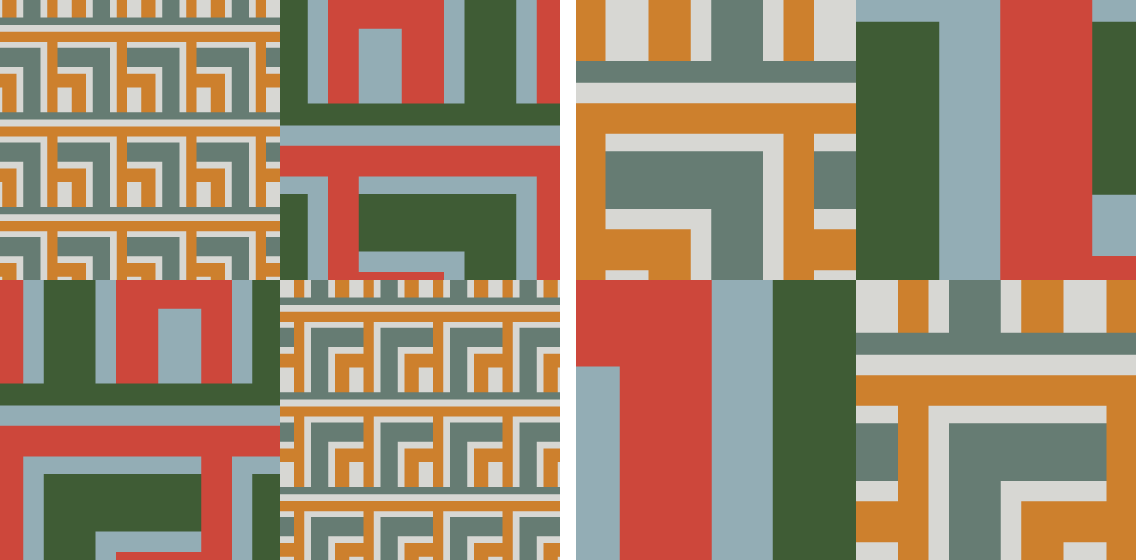
Left, the full canvas; right, a detail of the centre.
This pattern is drawn by a Shadertoy shader. Its source:

```glsl
// Four-panel check of a stepped geometric tile: horizontal rails, a post and nested
// corner bands. Two panels are fine-scaled, two are three times larger; the lower
// half mirrors the upper. Edges are smoothed by averaging a grid of subsamples.

const float PANEL = 384.0;               // panel side in tile units, at coarse scale
const vec2 TILE = vec2(286.0, 389.5);    // repeat size in tile units
const float FINE_SCALE = 3.0;
const vec2 COARSE_START = vec2(66.0, 142.0);
const vec2 FINE_START = vec2(194.4, 72.5);
const int SAMPLES = 4;

struct Palette { vec3 line; vec3 ground; vec3 accent; };

// True on the band that turns the corner outside the given wall and lintel.
bool outsideCorner(vec2 t, float wall, float lintel) {
    return t.x > wall || t.y < lintel;
}

// Colour of one tile; t runs rightwards and downwards from its top left.
vec3 tileColor(vec2 t, Palette pal) {
    // Rails
    if (t.y < 30.0) return pal.ground;
    if (t.y < 58.0) return pal.line;
    if (t.y < 100.0) return pal.accent;

    // Post
    if (t.x < 42.0) return pal.accent;

    // Nested corner bands, from the outside in
    if (outsideCorner(t, 258.0, 124.0)) return pal.line;
    if (outsideCorner(t, 187.0, 203.0)) return pal.ground;
    if (outsideCorner(t, 159.0, 231.0)) return pal.line;
    if (outsideCorner(t, 101.0, 287.0)) return pal.accent;
    return pal.line;
}

// Fills a panel with repeats; local spans 0 to 1.
vec3 panelColor(vec2 local, float scale, vec2 start, Palette pal) {
    vec2 t = mod(local * PANEL * scale - start, TILE);
    return tileColor(t, pal);
}

// Whole layout; p spans 0 to 1 with y downwards.
vec3 layoutColor(vec2 p) {
    Palette fine = Palette(vec3(0.845, 0.842, 0.828),
                           vec3(0.400, 0.488, 0.450),
                           vec3(0.803, 0.500, 0.175));
    Palette coarse = Palette(vec3(0.578, 0.678, 0.710),
                             vec3(0.247, 0.360, 0.208),
                             vec3(0.803, 0.278, 0.232));
    if (p.y > 0.5) p.x = 1.0 - p.x;
    vec2 local = fract(p * 2.0);
    if (p.x < 0.5) return panelColor(local, FINE_SCALE, FINE_START, fine);
    return panelColor(local, 1.0, COARSE_START, coarse);
}

void mainImage(out vec4 fragColor, in vec2 fragCoord) {
    vec3 sum = vec3(0.0);
    for (int j = 0; j < SAMPLES; j++) {
        for (int i = 0; i < SAMPLES; i++) {
            vec2 jitter = (vec2(i, j) + 0.5) / float(SAMPLES) - 0.5;
            vec2 p = (fragCoord + jitter) / iResolution.xy;
            sum += layoutColor(vec2(p.x, 1.0 - p.y));
        }
    }
    fragColor = vec4(sum / float(SAMPLES * SAMPLES), 1.0);
}
```
